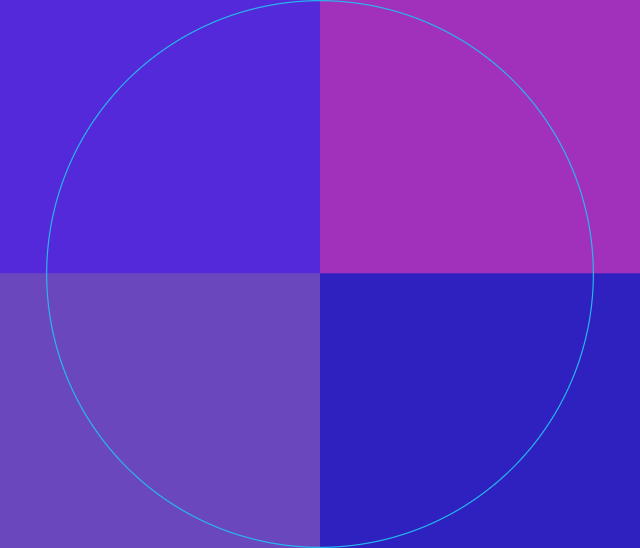
Give the GLSL for this background, as a Shadertoy shader.

```glsl
// Four flat colour quadrants behind a thin cyan ring that fills the canvas height.
#define UPPER_LEFT  vec3(0.33, 0.16, 0.85)
#define UPPER_RIGHT vec3(0.63, 0.19, 0.73)
#define LOWER_LEFT  vec3(0.42, 0.28, 0.74)
#define LOWER_RIGHT vec3(0.18, 0.13, 0.75)
#define RING_COLOR  vec3(0.14, 0.73, 0.94)
#define RING_RADIUS 0.4988
#define RING_WIDTH  0.0021
#define SPLIT_Y     0.0013

// Pixel coverage of the region where the signed distance is negative.
float coverage(float dist, float pixel) {
    return clamp(0.5 - dist / pixel, 0.0, 1.0);
}

void mainImage(out vec4 fragColor, in vec2 fragCoord) {
    // Centred coordinates, in units of the canvas height.
    vec2 p = (fragCoord - 0.5 * iResolution.xy) / iResolution.y;
    float pixel = 1.0 / iResolution.y;

    // Quadrants
    float right = coverage(-p.x, pixel);
    float upper = coverage(SPLIT_Y - p.y, pixel);
    vec3 color = mix(mix(LOWER_LEFT, LOWER_RIGHT, right),
                     mix(UPPER_LEFT, UPPER_RIGHT, right), upper);

    // Ring: outer disc minus inner disc
    float radial = length(p) - RING_RADIUS;
    float ring = coverage(radial - 0.5 * RING_WIDTH, pixel)
               - coverage(radial + 0.5 * RING_WIDTH, pixel);
    color = mix(color, RING_COLOR, ring);

    fragColor = vec4(color, 1.0);
}
```
